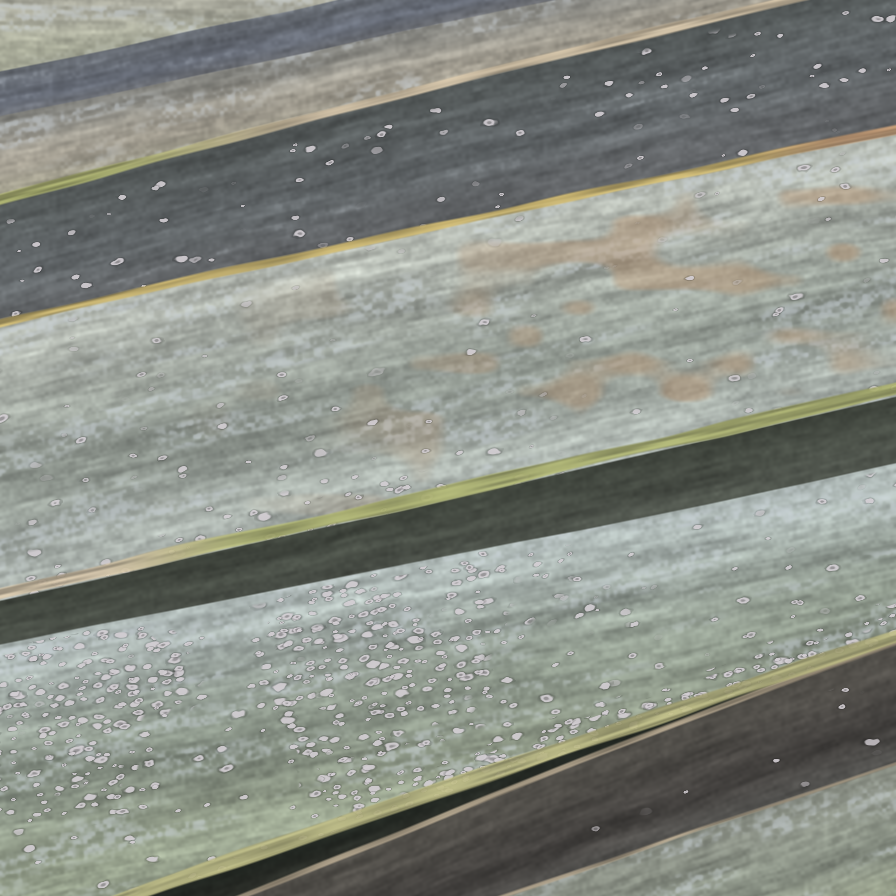
Give the GLSL for this texture, as a WebGL 1 fragment shader.

```glsl
precision highp float;
uniform vec2 u_resolution;

#define STREAK 0.50
#define GRAIN 0.24
#define SCALE_CELLS 38.0
#define SCALE_TILT 0.22
#define SCALE_COLOR vec3(0.84, 0.82, 0.84)
#define RUST_COLOR vec3(0.72, 0.57, 0.43)
#define WAX_COLOR vec3(0.76, 0.79, 0.82)
#define RIM_GOLD vec3(0.74, 0.66, 0.40)
#define RIM_OLIVE vec3(0.62, 0.64, 0.40)
#define RIM_STRAW vec3(0.76, 0.70, 0.60)

float hash(vec2 p) {
  vec3 q = fract(vec3(p.xyx) * 0.1031);
  q += dot(q, q.yzx + 33.33);
  return fract((q.x + q.y) * q.z);
}

float noise(vec2 p) {
  vec2 i = floor(p), f = fract(p);
  f = f * f * (3.0 - 2.0 * f);
  return mix(mix(hash(i), hash(i + vec2(1.0, 0.0)), f.x),
             mix(hash(i + vec2(0.0, 1.0)), hash(i + 1.0), f.x), f.y);
}

// Depth below an edge given as (height at left, slope, bow)
float below(vec2 p, vec3 edge) {
  float wobble = 0.003 * (noise(vec2(p.x * 9.0, edge.x * 50.0)) - 0.5);
  return edge.x + edge.y * p.x + edge.z * p.x * (1.0 - p.x) + wobble - p.y;
}

// Blade surface: three tones across its depth, with fibres along it
vec3 blade(vec2 p, float d, float depth, vec3 top, vec3 mid, vec3 low) {
  float t = clamp(d / depth, 0.0, 1.0);
  vec3 c = mix(mix(top, mid, smoothstep(0.0, 0.6, t)), low, smoothstep(0.55, 1.0, t));
  vec2 q = vec2(p.x, d + 0.006 * noise(p * 12.0));
  float fibre = 0.45 * noise(q * vec2(4.0, 55.0)) + 0.3 * noise(q * vec2(13.0, 130.0) + 7.0)
              + 0.25 * noise(q * vec2(28.0, 260.0) + 19.0);
  float grain = 0.6 * noise(q * vec2(90.0, 170.0)) + 0.4 * noise(p * 230.0);
  c *= 1.0 + STREAK * (fibre - 0.5) + GRAIN * (grain - 0.5);
  float wax = smoothstep(0.5, 0.85, noise(q * vec2(9.0, 60.0) + 41.0)) * smoothstep(0.3, 0.8, grain);
  return mix(c, WAX_COLOR, 0.5 * wax * smoothstep(0.4, 0.6, c.g));
}

// Lay a blade under its edge
vec3 lay(vec3 c, vec2 p, vec3 edge, float depth, vec3 top, vec3 mid, vec3 low) {
  float d = below(p, edge), aa = 1.2 / u_resolution.y;
  return mix(c, blade(p, d, depth, top, mid, low), smoothstep(-aa, aa, d));
}

// Thin dry margin along an edge
vec3 rim(vec3 c, vec2 p, vec3 edge, float width, vec3 tint) {
  float d = below(p, edge);
  float w = width * (0.7 + 0.6 * noise(vec2(p.x * 11.0, edge.x * 30.0)));
  float aa = 1.5 / u_resolution.y;
  float fibre = noise(vec2(p.x * 16.0, d * 300.0));
  float m = 1.0 - smoothstep(w * 0.5 - aa, w * 0.5 + aa, abs(d));
  return mix(c, tint * (0.78 + 0.4 * fibre), 0.9 * m);
}

// Scattered oval scale insects with pale shells and greyer centres
vec3 scales(vec3 c, vec2 p, float density) {
  float s = sin(SCALE_TILT), k = cos(SCALE_TILT);
  vec2 q = mat2(k, -s, s, k) * p;
  for (int i = 0; i < 3; i++) {
    float f = float(i);
    vec2 g = q * SCALE_CELLS * vec2(1.0, 1.4) * (1.0 + 0.23 * f) + f * 17.3;
    vec2 id = floor(g);
    float size = mix(0.14, 0.34, hash(id + 5.1));
    vec2 jitter = vec2(hash(id + 11.7), hash(id + 29.3)) - 0.5;
    vec2 v = fract(g) - 0.5 - jitter * (0.9 - 2.0 * size);
    v.y += 0.4 * v.x * (hash(id + 3.9) - 0.5);
    float r = length(v * vec2(1.0, 1.35)) / size + 0.5 * (noise(g * 5.0) - 0.5);
    float on = smoothstep(0.0, 0.04, density - hash(id + 53.0));
    float core = (1.0 - smoothstep(0.1, 0.55, r)) * step(0.5, hash(id + 71.0));
    c *= 1.0 - 0.18 * on * (1.0 - smoothstep(0.9, 1.5, r));
    c = mix(c, SCALE_COLOR * (1.0 - 0.28 * core), 0.9 * on * (1.0 - smoothstep(0.7, 1.05, r)));
  }
  return c;
}

void main() {
  vec2 p = gl_FragCoord.xy / u_resolution;
  vec3 slate = vec3(0.920, 0.24, -0.04), straw = vec3(0.870, 0.21, 0.0);
  vec3 shade = vec3(0.776, 0.25, 0.03), broad = vec3(0.638, 0.216, 0.02);
  vec3 fold = vec3(0.329, 0.228, 0.0), lower = vec3(0.281, 0.201, -0.01);
  vec3 gap = vec3(-0.055, 0.339, 0.0), under = vec3(-0.115, 0.399, 0.03);
  vec3 corner = vec3(-0.187, 0.334, 0.0);

  // Upper blades
  vec3 c = blade(p, 1.0 - p.y, 0.10, vec3(0.66, 0.66, 0.61), vec3(0.64, 0.65, 0.58), vec3(0.65, 0.66, 0.59));
  c = lay(c, p, slate, 0.06, vec3(0.40, 0.42, 0.45), vec3(0.37, 0.39, 0.43), vec3(0.46, 0.47, 0.49));
  c = lay(c, p, straw, 0.10, vec3(0.52, 0.52, 0.50), vec3(0.64, 0.62, 0.57), vec3(0.66, 0.65, 0.57));
  c = lay(c, p, shade, 0.15, vec3(0.31, 0.33, 0.33), vec3(0.39, 0.41, 0.42), vec3(0.36, 0.37, 0.38));
  c = rim(c, p, shade, 0.010, mix(RIM_OLIVE, RIM_STRAW, smoothstep(0.1, 0.35, p.x)));
  c = scales(c, p, 0.075 * smoothstep(0.01, 0.03, below(p, shade)));

  // Broad central blade with rust blotches
  float d = below(p, broad);
  c = lay(c, p, broad, 0.31, vec3(0.69, 0.71, 0.68), vec3(0.57, 0.60, 0.57), vec3(0.66, 0.69, 0.67));
  float rust = smoothstep(0.62, 0.85, noise(p * vec2(17.0, 32.0) + 3.0)) * smoothstep(0.1, 0.8, p.x);
  c = mix(c, RUST_COLOR, 0.45 * rust * smoothstep(0.01, 0.04, d));
  float nearFold = smoothstep(-0.06, -0.015, below(p, fold)) * (1.0 - smoothstep(0.4, 0.6, p.x));
  c = scales(c, p, smoothstep(0.0, 0.02, d) * (0.045 + 0.2 * nearFold));
  c = rim(c, p, broad, 0.009, mix(RIM_GOLD, RUST_COLOR, smoothstep(0.8, 0.95, p.x)));

  // Dark fold and infested lower blade
  c = lay(c, p, fold, 0.06, vec3(0.24, 0.26, 0.23), vec3(0.27, 0.29, 0.26), vec3(0.30, 0.32, 0.29));
  c = rim(c, p, fold + vec3(0.008, 0.0, 0.0), 0.015, mix(RIM_STRAW, RIM_OLIVE, smoothstep(0.1, 0.3, p.x)));
  c = lay(c, p, lower, 0.27, vec3(0.67, 0.71, 0.70), vec3(0.54, 0.58, 0.53), vec3(0.58, 0.62, 0.54));
  float margin = below(p, gap);
  float colony = smoothstep(0.42, 0.75, noise(p * 8.0 + 13.0)) * (1.0 - smoothstep(0.3, 0.75, p.x));
  float crowd = smoothstep(-0.05, -0.02, margin) * smoothstep(0.3, 0.5, p.x);
  c = scales(c, p, smoothstep(0.0, 0.015, below(p, lower)) * (0.08 + 0.5 * colony + 0.6 * crowd));

  // Black gap, lower fold and corner blade
  c = lay(c, p, gap, 0.05, vec3(0.13, 0.15, 0.13), vec3(0.16, 0.17, 0.15), vec3(0.16, 0.17, 0.15));
  c = lay(c, p, under, 0.15, vec3(0.31, 0.30, 0.28), vec3(0.27, 0.26, 0.25), vec3(0.33, 0.33, 0.32));
  c = rim(c, p, under, 0.006, RIM_STRAW * 0.85);
  c = rim(c, p, gap + vec3(0.006, 0.0, 0.0), 0.017, mix(RIM_OLIVE, RIM_STRAW, 0.35));
  c = scales(c, p, 0.05 * smoothstep(0.02, 0.04, margin) * smoothstep(0.5, 0.8, p.x));
  c = lay(c, p, corner, 0.15, vec3(0.52, 0.54, 0.50), vec3(0.55, 0.58, 0.53), vec3(0.57, 0.60, 0.52));
  c = rim(c, p, corner, 0.004, RIM_STRAW * 0.85);
  gl_FragColor = vec4(clamp(c, 0.0, 1.0), 1.0);
}
```
